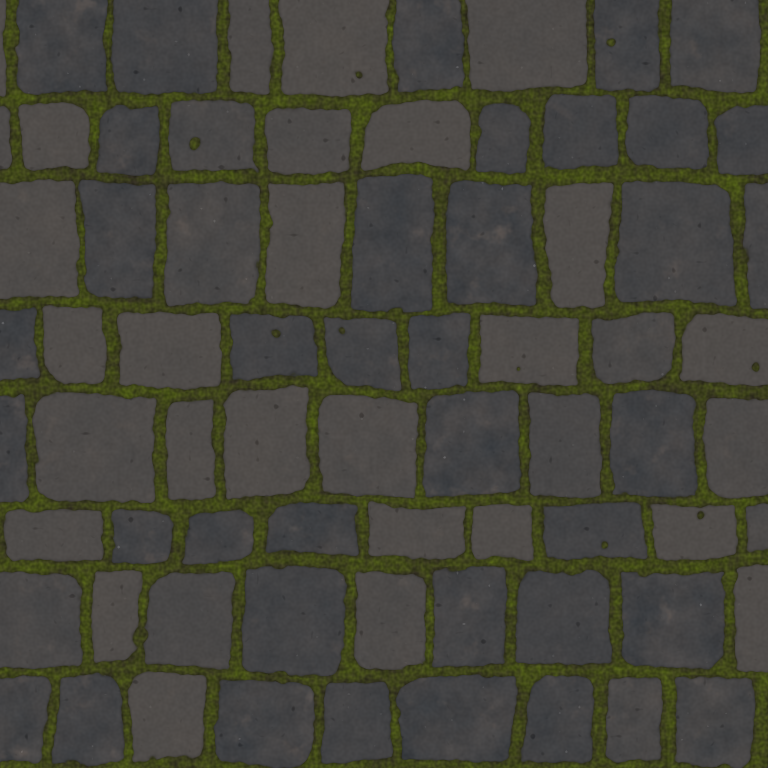
A WebGL 2 fragment shader for this texture:

```glsl
#version 300 es
precision highp float;

uniform vec2 u_resolution;
out vec4 fragColor;

vec2 hash2(vec2 p) {
    vec3 q = fract(p.xyx * vec3(0.1031, 0.1030, 0.0973));
    q += dot(q, q.yzx + 33.33);
    return fract((q.xx + q.yz) * q.zy);
}

vec2 gradientAt(vec2 cell) {
    float angle = 6.2832 * hash2(cell).x;
    return vec2(cos(angle), sin(angle));
}

// Gradient noise, roughly -0.7 to 0.7
float noise(vec2 p) {
    vec2 i = floor(p), f = p - i;
    vec2 u = f * f * f * (f * (f * 6.0 - 15.0) + 10.0);
    vec2 e = vec2(0.0, 1.0);
    float low = mix(dot(gradientAt(i), f), dot(gradientAt(i + e.yx), f - e.yx), u.x);
    float high = mix(dot(gradientAt(i + e), f - e), dot(gradientAt(i + e.yy), f - e.yy), u.x);
    return mix(low, high, u.y);
}

float fbm(vec2 p) {
    float sum = 0.0, amp = 1.0;
    for (int k = 0; k < 4; k++) {
        sum += amp * noise(p);
        p = mat2(1.6, 1.2, -1.2, 1.6) * p + 5.3;
        amp *= 0.55;
    }
    return sum;
}

// Lower boundary of a course; tall and short courses alternate
float rowEdge(float row) {
    float jitter = 0.3 * (hash2(vec2(row, 41.0)).x - 0.5);
    return (row + 0.1 - 0.2 * mod(row, 2.0) + jitter) / 8.0;
}

// Left boundary of a stone, slightly slanted; v runs -0.5 to 0.5 up the course
float columnEdge(float col, float row, float v) {
    vec2 h = hash2(vec2(col, row) + 17.0) - 0.5;
    float shift = hash2(vec2(row, 73.0)).y;
    return (col + shift + 0.52 * h.x + 0.15 * h.y * v) / 8.4;
}

// Signed distance to the stone around p, negative inside
float stoneDistance(vec2 p, out vec2 id) {
    float row = floor(p.y * 8.0);
    row += step(rowEdge(row + 1.0), p.y) - step(p.y, rowEdge(row));
    float bottom = rowEdge(row), top = rowEdge(row + 1.0);
    float v = (p.y - bottom) / (top - bottom) - 0.5;

    float col = floor(p.x * 8.4 - hash2(vec2(row, 73.0)).y);
    col += step(columnEdge(col + 1.0, row, v), p.x) - step(p.x, columnEdge(col, row, v));
    id = vec2(col, row);

    // Uneven insets leave joints of varied width
    vec2 lo = vec2(columnEdge(col, row, v), bottom) + 0.003 + 0.008 * hash2(id + 101.0);
    vec2 hi = vec2(columnEdge(col + 1.0, row, v), top) - 0.003 - 0.008 * hash2(id + 211.0);
    vec2 local = p - 0.5 * (lo + hi);

    // Each corner has its own rounding
    float roundness = hash2(id * 3.0 + sign(local) + 307.0).x;
    float radius = 0.004 + 0.03 * pow(roundness, 4.0);
    vec2 q = abs(local) - 0.5 * (hi - lo) + radius;
    float d = min(max(q.x, q.y), 0.0) + length(max(q, 0.0)) - radius;

    // An occasional mossy pit
    vec2 pit = hash2(id + 401.0);
    vec2 pitOffset = (hash2(id + 503.0) - 0.5) * 0.8 * (hi - lo);
    return pit.x > 0.91 ? max(d, 0.003 + 0.005 * pit.y - length(local - pitOffset)) : d;
}

vec3 stoneColor(vec2 p, vec2 id) {
    vec2 h = hash2(id + 601.0);
    float warmth = smoothstep(0.32, 0.72, h.x);
    vec2 s = p + id * 3.7;
    vec3 color = mix(vec3(0.258, 0.258, 0.264), vec3(0.312, 0.298, 0.288), warmth);

    // Rusty and bluish stains, stronger on the dark stones
    float stain = mix(1.0, 0.3, warmth) * (0.35 + 0.85 * h.y);
    color += stain * fbm(s * 17.0) * vec3(0.045, 0.032, 0.022);
    color += stain * fbm(s * 34.0 + 9.0) * 0.022;
    color += stain * smoothstep(0.25, 0.9, fbm(s * 23.0 + 31.0)) * vec3(0.07, 0.05, 0.035);

    // Fine grain, dark pores and pale specks
    color += 0.018 * noise(s * 210.0) + 0.012 * noise(s * 95.0);
    color -= 0.07 * smoothstep(0.42, 0.65, noise(s * 85.0 + 13.0));
    color += 0.12 * stain * smoothstep(0.5, 0.68, noise(s * 120.0 + 57.0));
    return color;
}

vec3 mossColor(vec2 p, float d) {
    float weave = noise(p * vec2(190.0, 65.0)) + noise(p * vec2(60.0, 180.0) + 7.0);
    float green = 0.42 + 0.4 * fbm(p * 15.0) + 0.3 * weave + 0.2 * smoothstep(0.0, 0.007, d);
    vec3 color = mix(vec3(0.195, 0.18, 0.132), vec3(0.288, 0.338, 0.085), clamp(green, 0.0, 1.25));
    return color * (1.0 + 0.3 * noise(p * 230.0) + 0.2 * noise(p * 110.0));
}

void main() {
    vec2 p = gl_FragCoord.xy / u_resolution.y;

    // Wandering joints
    vec2 bend = vec2(0.01 * noise(p * 8.0 + 3.0), 0.017 * noise(p * vec2(6.5, 4.0) + 19.0));
    vec2 id;
    float d = stoneDistance(p + bend, id);

    // Chipped, ragged rims
    d += 0.004 * noise(p * 30.0) + 0.003 * noise(p * 85.0);
    d += 0.02 * max(noise(p * 26.0 + 71.0) - 0.3, 0.0);

    float pixel = 0.8 / u_resolution.y;
    vec3 color = mix(stoneColor(p, id), mossColor(p, d), smoothstep(-pixel, pixel, d));
    color *= 1.0 - 0.14 * exp(-pow(d / 0.0018, 2.0));
    fragColor = vec4(color, 1.0);
}
```
